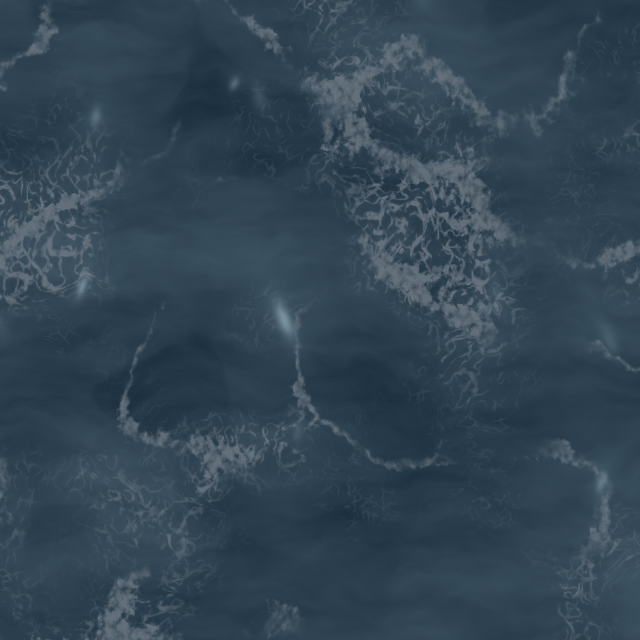
Write a WebGL 2 fragment shader that draws this texture.

```glsl
#version 300 es
precision highp float;
// Dark sea surface with frayed foam veins, lacy nets, shaded swells and soft glints.

#define WATER_COLOR vec3(0.174, 0.253, 0.312)
#define FOAM_COLOR vec3(0.425, 0.470, 0.510)
#define GLINT_COLOR vec3(0.66, 0.76, 0.81)
#define SWELL_CONTRAST 0.075
#define STREAK_CONTRAST 0.032
#define PATCH_SCALE 2.5
#define VEIN_SCALE 3.4
#define LACE_SCALE 24.0
#define FOAM_OPACITY 0.86
#define GLINT_CELLS 5.0
#define GLINT_CHANCE 0.45

uniform vec2 u_resolution;
out vec4 fragColor;

vec2 hash2(vec2 cell) {
    uvec2 k = uvec2(ivec2(cell)) * uvec2(1597u, 3571u);
    uint n = (k.x ^ (k.y << 7u)) * 747796u + k.y;
    n = (n ^ (n >> 15u)) * 73244475u;
    n = (n ^ (n >> 13u)) * 73244475u;
    n ^= n >> 16u;
    return vec2(float(n & 65535u), float(n >> 16u)) / 65535.0;
}

float cornerSlope(vec2 cell, vec2 offset) {
    float angle = 6.2832 * hash2(cell).x;
    return dot(vec2(cos(angle), sin(angle)), offset);
}

// Gradient noise, roughly -0.7 to 0.7
float noise(vec2 p) {
    vec2 i = floor(p), f = p - i;
    vec2 u = f * f * f * (f * (f * 6.0 - 15.0) + 10.0);
    vec2 e = vec2(1.0, 0.0);
    float low = mix(cornerSlope(i, f), cornerSlope(i + e, f - e), u.x);
    float high = mix(cornerSlope(i + e.yx, f - e.yx), cornerSlope(i + 1.0, f - 1.0), u.x);
    return mix(low, high, u.y);
}

float fbm(vec2 p) {
    float sum = 0.0, gain = 1.0;
    for (int i = 0; i < 5; i++) {
        sum += gain * noise(p);
        p = mat2(1.6, 1.2, -1.2, 1.6) * p + 17.3;
        gain *= 0.5;
    }
    return sum;
}

// Thin line along the zero crossings of a noise value
float ridge(float n, float width) {
    float soft = fwidth(n) * 0.6 + 0.02;
    return 1.0 - smoothstep(width - soft, width + soft, abs(n));
}

// Water tone: broad swells, fine wind streaks and dark hollows
float waterTone(vec2 p, vec2 bend) {
    vec2 q = p + bend;
    float swell = fbm(q * vec2(2.4, 4.4) + 31.0);
    float streak = fbm(q * vec2(9.0, 30.0) + 57.0);
    float hollow = smoothstep(0.20, 0.28, noise(q * vec2(5.0, 6.5) + 83.0) + 0.06 * streak);
    return SWELL_CONTRAST * swell + STREAK_CONTRAST * streak - 0.024 * hollow;
}

// Foam coverage: frayed wandering veins plus broken nets of fine filaments
float foamCover(vec2 p, vec2 bend) {
    vec2 q = p + bend;
    float density = fbm(q * PATCH_SCALE + 7.0);
    float area = smoothstep(0.0, 0.50, density);
    float grain = fbm(q * 34.0 + 5.0);
    float speck = fbm(p * vec2(85.0, 70.0) + 23.0);

    // Veins swell and shrink along their length, with ragged rims
    float along = noise(p * 8.0 + 61.0);
    float width = 0.014 + 0.05 * area + 0.09 * max(along, 0.0);
    float rim = abs(noise(q * VEIN_SCALE + 13.0) + 0.03 * grain);
    float vein = smoothstep(-0.02, 0.03, width * (1.0 + 1.1 * speck + 0.8 * grain) - rim);
    vein *= smoothstep(-0.08, 0.16, noise(p * 3.8 + 41.0) + 0.4 * density + 0.15 * grain);
    vein *= 0.72 + 0.5 * speck;

    // Nets: two sizes of filament, eaten away by the grain
    vec2 net = q + 0.3 * bend.yx;
    float lace = ridge(noise(net * LACE_SCALE + 3.0) + 0.16 * grain, 0.03 + 0.045 * area);
    float fine = ridge(noise(net * LACE_SCALE * 2.1 + 71.0) + 0.15 * speck, 0.05 + 0.05 * area);
    float eaten = smoothstep(-0.30, 0.35, grain + 0.6 * speck + 0.3 * area);
    float filaments = max(lace, 0.75 * fine) * eaten * (0.85 + 0.5 * speck);

    // Faint stray flecks between the patches, and a milky veil inside them
    float stray = smoothstep(0.05, 0.35, noise(p * 6.0 + 29.0)) * max(lace, fine) * eaten;
    float veil = 0.13 * area * (1.0 + speck);
    return clamp(max(max(vein, filaments * area), 0.28 * stray) + veil, 0.0, 1.0);
}

// Scattered soft highlights, one at most in each cell
float glints(vec2 p) {
    vec2 g = p * GLINT_CELLS, home = floor(g);
    float light = 0.0;
    for (int k = 0; k < 9; k++) {
        vec2 cell = home + vec2(k % 3, k / 3) - 1.0;
        vec2 shape = hash2(cell + 211.0);
        vec2 pick = hash2(cell + 503.0);
        vec2 d = g - cell - hash2(cell + 97.0);
        d.x += (shape.x - 0.5) * d.y;
        d /= vec2(0.045, 0.06 + 0.05 * shape.y) * (0.6 + 0.7 * shape.x);
        float core = exp(-dot(d, d)) + 0.22 * exp(-0.15 * dot(d, d));
        light += step(pick.x, GLINT_CHANCE) * (0.12 + 0.8 * pick.y * pick.y) * core;
    }
    return min(light, 1.0);
}

void main() {
    vec2 p = gl_FragCoord.xy / u_resolution.y;
    vec2 bend = 0.042 * vec2(fbm(p * 5.0 + 19.0), fbm(p * 5.0 + 67.0));
    vec3 color = WATER_COLOR + waterTone(p, bend) * vec3(0.95, 1.0, 1.0);
    color = mix(color, FOAM_COLOR, FOAM_OPACITY * foamCover(p, bend));
    color = mix(color, GLINT_COLOR, glints(p));
    fragColor = vec4(color, 1.0);
}
```
